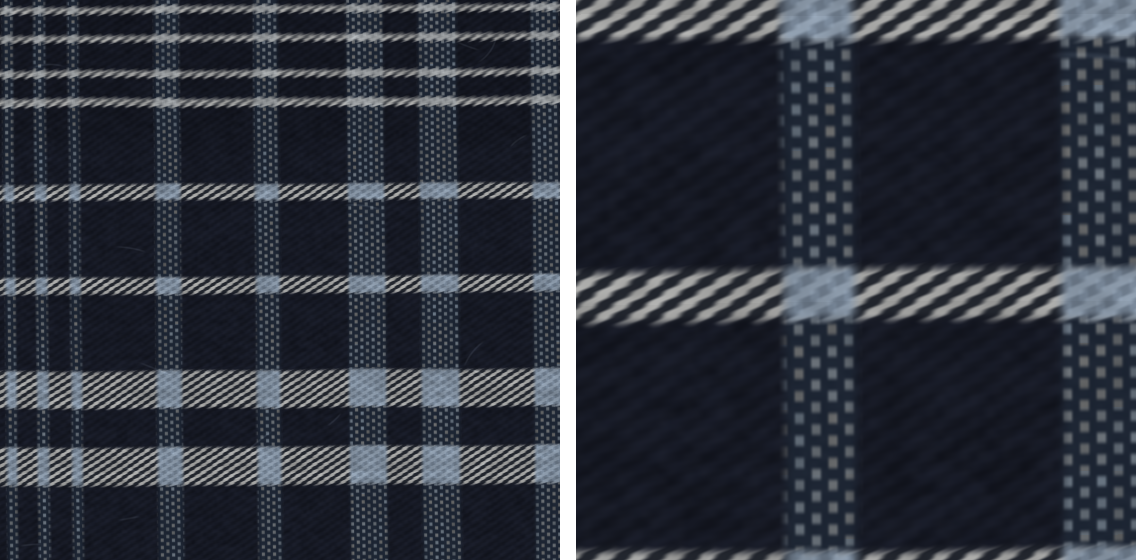
Left, the full canvas; right, a detail of the centre.
Give the GLSL for this texture, as a Shadertoy shader.

```glsl
// Dark navy twill cloth crossed by pale stripes of uneven spacing and width.
// Two stripe lists (centre, half width) pick the light yarns; a stepped diagonal
// wave decides where weft or warp floats on top, then yarn noise and lint wear it.

const float TAU = 6.2831853;
const vec2 TWILL = vec2(50.0, 76.0);   // twill periods across and up the cloth
const float COLUMNS = 100.0;           // warp yarns: two per twill period

const vec3 NAVY = vec3(0.084, 0.096, 0.138);
const vec3 DUSK = vec3(0.115, 0.150, 0.205);
const vec3 STEEL = vec3(0.47, 0.52, 0.57);
const vec3 SAND = vec3(0.50, 0.48, 0.45);
const vec3 CREAM = vec3(0.70, 0.70, 0.69);
const vec3 ICE = vec3(0.56, 0.63, 0.71);

const vec2 WARP[8] = vec2[8](
    vec2(0.018, 0.009), vec2(0.074, 0.010), vec2(0.135, 0.009), vec2(0.301, 0.022),
    vec2(0.478, 0.021), vec2(0.655, 0.033), vec2(0.785, 0.034), vec2(0.977, 0.025));
const vec2 WEFT[8] = vec2[8](
    vec2(0.984, 0.006), vec2(0.933, 0.006), vec2(0.870, 0.006), vec2(0.819, 0.007),
    vec2(0.658, 0.014), vec2(0.492, 0.015), vec2(0.306, 0.033), vec2(0.169, 0.034));

float hash(vec2 p) {
    return fract(sin(dot(p, vec2(127.1, 311.7))) * 43758.5453);
}

float noise(vec2 p) {
    vec2 i = floor(p), f = fract(p);
    f = f * f * (3.0 - 2.0 * f);
    return mix(mix(hash(i), hash(i + vec2(1, 0)), f.x),
               mix(hash(i + vec2(0, 1)), hash(i + vec2(1, 1)), f.x), f.y);
}

// Coverage of a set of stripes at position x
float stripes(float x, vec2 list[8], float soft) {
    float cover = 0.0;
    for (int i = 0; i < 8; i++) {
        float d = abs(x - list[i].x) - list[i].y;
        cover = max(cover, 1.0 - smoothstep(-soft, soft, d));
    }
    return cover;
}

// Faint curved fibres lying loose on the cloth
float lint(vec2 p) {
    float cover = 0.0;
    for (int i = 0; i < 18; i++) {
        float k = float(i);
        vec2 q = p - vec2(hash(vec2(k, 1.0)), hash(vec2(k, 2.0)));
        float a = (hash(vec2(k, 3.0)) - 0.3) * 1.6;
        q = mat2(cos(a), -sin(a), sin(a), cos(a)) * q;
        float bend = (hash(vec2(k, 4.0)) - 0.5) * 16.0;
        float d = abs(q.y - bend * q.x * q.x);
        float len = mix(0.015, 0.04, hash(vec2(k, 5.0)));
        cover = max(cover, smoothstep(0.003, 0.0, d) * smoothstep(len, len * 0.5, abs(q.x)));
    }
    return cover;
}

void mainImage(out vec4 fragColor, in vec2 fragCoord) {
    vec2 uv = fragCoord / iResolution.xy;

    // Slight skew and handling wobble of the cloth
    vec2 p = uv;
    p.x += 0.010 * (uv.y - 0.5) + 0.002 * (noise(uv * 7.0) - 0.5);
    p.y -= 0.006 * (uv.x - 0.5) + 0.003 * (noise(uv * 6.0 + 9.0) - 0.5);
    vec2 thread = p * TWILL;
    float wear = noise(thread * 1.3);

    // Weft floats: diagonals rising to the right, stepped from pick to pick
    float steps = 0.05 * sin(TAU * 2.0 * thread.y) + 0.10 * (wear - 0.5);
    float wave = cos(TAU * (thread.x - thread.y + steps));
    float thinLines = smoothstep(0.72, 0.76, p.y);
    float slash = mix(smoothstep(-0.85, 0.95, wave), 0.68 + 0.32 * wave, thinLines);

    // Warp floats: staggered oval beads along each column
    float column = floor(p.x * COLUMNS);
    float across = 0.5 - 0.5 * cos(TAU * p.x * COLUMNS);
    float lift = -cos(TAU * ((column + 0.5) * 0.5 - thread.y));
    float bead = smoothstep(-0.8, 1.0, lift) * smoothstep(0.0, 0.85, across);

    // Light yarns present here
    float warp = stripes(p.x, WARP, 0.005);
    float weft = stripes(p.y + mix(0.001, 0.002, thinLines) * wave, WEFT, 0.004);

    // Yarn tone variation
    float yarn = 0.86 + 0.14 * hash(vec2(column, 7.0)) + 0.18 * (wear - 0.5);
    float pick = 0.93 + 0.08 * hash(vec2(floor(thread.y), 3.0)) + 0.18 * (wear - 0.5);

    // Ground, then warp stripes
    vec3 color = NAVY * (1.0 + 0.10 * wave + 0.24 * (wear - 0.5));
    color *= mix(1.0, 0.90, thinLines);
    color = mix(color, DUSK, warp * 0.9);
    vec3 beadColor = mix(STEEL, SAND, 0.8 * hash(vec2(column, floor(p.y * 26.0))));
    color = mix(color, beadColor * yarn, warp * bead * 0.80);

    // Weft stripes with shaded gaps, then solid pale crossings
    vec3 weftColor = mix(vec3(0.135, 0.15, 0.18), CREAM * pick, slash);
    color = mix(color, weftColor, weft * 0.93);
    vec3 crossing = mix(ICE, CREAM, 0.75 * thinLines) * pick;
    crossing *= 0.85 + 0.10 * slash + 0.10 * bead;
    color = mix(color, crossing, weft * warp * 0.85);

    // Loose fibres and fine grain
    color += vec3(0.06, 0.065, 0.07) * lint(uv);
    color += 0.015 * (noise(uv * 200.0) - 0.5);
    fragColor = vec4(clamp(color, 0.0, 1.0), 1.0);
}
```
